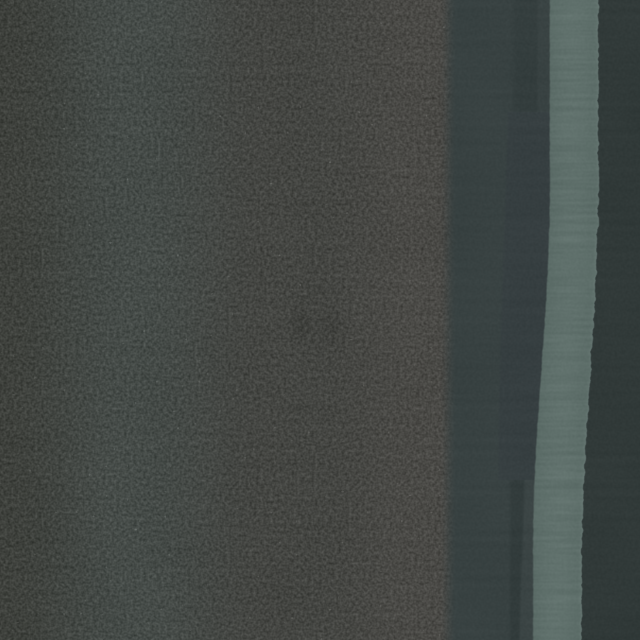
Give the GLSL for this texture, as a WebGL 1 fragment shader.

```glsl
precision highp float;
// Grainy dark cloth panel with a teal hem, a pale vertical ribbon and a dark margin.
uniform vec2 u_resolution;

const vec3 WARM_EDGE   = vec3(0.243, 0.253, 0.235);
const vec3 GREEN_CLOTH = vec3(0.272, 0.295, 0.282);
const vec3 DARK_CLOTH  = vec3(0.267, 0.272, 0.258);
const vec3 BROWN_CLOTH = vec3(0.290, 0.288, 0.274);
const vec3 TEAL_HEM    = vec3(0.220, 0.257, 0.257);
const vec3 BLUE_PATCH  = vec3(0.213, 0.246, 0.254);
const vec3 RIBBON      = vec3(0.365, 0.430, 0.412);
const vec3 MARGIN      = vec3(0.190, 0.224, 0.220);

const float HEM_X = 0.700;
const float RIBBON_LEFT = 0.859;
const float RIBBON_RIGHT = 0.935;
const float RIBBON_BEND = 0.026;
const float PATCH_TOP = 0.825;
const float PATCH_BOTTOM = 0.250;
const float GRAIN_SCALE = 187.3;
const float GRAIN_STRENGTH = 0.075;
const float SPECK_STRENGTH = 0.10;
const float WEAVE_STRENGTH = 0.012;

vec2 gradientAt(vec2 cell) {
  vec3 p = fract(cell.xyx * vec3(0.1031, 0.1030, 0.0973));
  p += dot(p, p.yzx + 33.33);
  float angle = 6.2832 * fract((p.x + p.y) * p.z);
  return vec2(cos(angle), sin(angle));
}

float gradientNoise(vec2 p) {
  vec2 i = floor(p);
  vec2 f = p - i;
  vec2 w = f * f * f * (f * (f * 6.0 - 15.0) + 10.0);
  float a = dot(gradientAt(i), f);
  float b = dot(gradientAt(i + vec2(1.0, 0.0)), f - vec2(1.0, 0.0));
  float c = dot(gradientAt(i + vec2(0.0, 1.0)), f - vec2(0.0, 1.0));
  float d = dot(gradientAt(i + 1.0), f - 1.0);
  return mix(mix(a, b, w.x), mix(c, d, w.x), w.y);
}

float softStep(float edge, float x, float width) {
  return smoothstep(edge - width, edge + width, x);
}

float band(float lo, float hi, float x, float width) {
  return softStep(lo, x, width) * (1.0 - softStep(hi, x, width));
}

float blot(vec2 uv, vec2 center, vec2 radius) {
  vec2 d = (uv - center) / radius;
  return exp(-dot(d, d));
}

vec3 clothColor(vec2 uv) {
  vec3 color = mix(WARM_EDGE, GREEN_CLOTH, smoothstep(0.0, 0.20, uv.x));
  color = mix(color, DARK_CLOTH, smoothstep(0.22, 0.42, uv.x));
  color = mix(color, BROWN_CLOTH, smoothstep(0.48, 0.66, uv.x));
  // Faint smudges near the middle
  float smudge = blot(uv, vec2(0.470, 0.497), vec2(0.014, 0.024))
               + 0.7 * blot(uv, vec2(0.520, 0.492), vec2(0.016, 0.026))
               + 0.6 * blot(uv, vec2(0.468, 0.361), vec2(0.016, 0.006))
               + 0.6 * blot(uv, vec2(0.512, 0.354), vec2(0.012, 0.008));
  return color - 0.025 * smudge;
}

void main() {
  vec2 uv = gl_FragCoord.xy / u_resolution;
  float aa = 0.7 / u_resolution.x;
  float down = 1.0 - uv.y;

  // Ribbon outline: straight above, drifting left below, with a frayed right side
  float fray = 0.0018 * gradientNoise(vec2(3.7, uv.y * 61.0))
             + 0.0012 * gradientNoise(vec2(8.3, uv.y * 143.0));
  float left = RIBBON_LEFT - RIBBON_BEND * smoothstep(0.30, 0.85, down) + 0.5 * fray;
  float right = RIBBON_RIGHT - RIBBON_BEND * smoothstep(0.28, 0.90, down) + 1.6 * fray;

  // Cloth and hem
  float hem = softStep(HEM_X, uv.x, 0.014);
  vec3 color = mix(clothColor(uv), TEAL_HEM, hem);

  // Overlapping panels beside the ribbon
  float patchLeft = mix(0.796, 0.779, smoothstep(0.0, 0.75, down));
  float inPatch = softStep(patchLeft, uv.x, 0.003);
  float middle = band(PATCH_BOTTOM, PATCH_TOP, uv.y, 0.0015);
  float above = softStep(PATCH_TOP, uv.y, 0.0015);
  float below = 1.0 - softStep(PATCH_BOTTOM, uv.y, 0.0015);
  color = mix(color, BLUE_PATCH, inPatch * middle);
  color -= 0.016 * above * softStep(0.802, uv.x, 0.008);
  color += 0.018 * above * softStep(0.840, uv.x, 0.003);
  float foldX = mix(0.819, 0.812, smoothstep(0.75, 1.0, down));
  color -= 0.022 * below * band(0.797, foldX, uv.x, 0.004);
  color += 0.012 * below * softStep(foldX, uv.x, 0.002);
  color += 0.010 * inPatch * exp(-abs(uv.y - PATCH_TOP) / 0.0015);

  // Dark margin, then the ribbon with its bright frayed rim
  color = mix(color, MARGIN, softStep(right, uv.x, aa));
  float ribbon = band(left, right, uv.x, aa + 0.0008);
  float across = clamp((uv.x - left) / (right - left), 0.0, 1.0);
  float threads = gradientNoise(vec2(uv.x * 13.0, uv.y * 191.0));
  vec3 ribbonColor = RIBBON + 0.022 * sin(3.1416 * across) - 0.010 + 0.025 * threads;
  ribbonColor += 0.055 * exp(-(right - uv.x) / 0.0025) * step(uv.x, right);
  color = mix(color, ribbonColor, ribbon);

  // Grain, specks and horizontal weave
  float cloth = 1.0 - hem;
  float warp = gradientNoise(uv * 43.0);
  float grain = gradientNoise(uv * GRAIN_SCALE + 0.6 * warp)
              + 0.7 * gradientNoise(uv * GRAIN_SCALE * 1.61 + 17.4);
  float speck = smoothstep(0.42, 0.72, gradientNoise(uv * 151.7 + 71.3));
  float weave = gradientNoise(vec2(uv.x * 5.0, uv.y * 97.0) + 5.2);
  float cloud = gradientNoise(uv * vec2(11.0, 7.0) + 2.7);
  color += grain * GRAIN_STRENGTH * mix(0.18, 1.0, cloth);
  color += speck * SPECK_STRENGTH * cloth;
  color += weave * WEAVE_STRENGTH + cloud * 0.010;

  gl_FragColor = vec4(clamp(color, 0.0, 1.0), 1.0);
}
```
